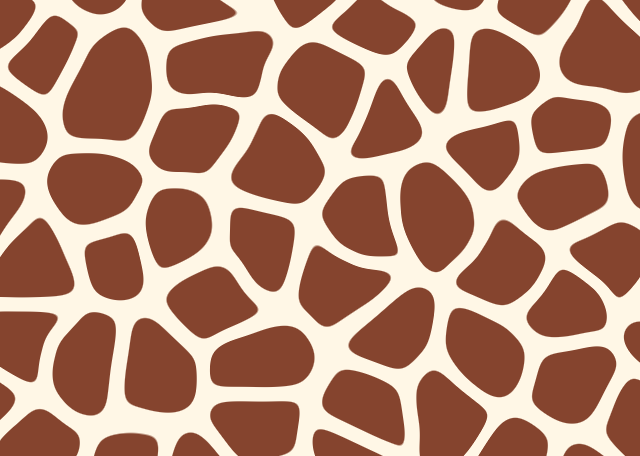
Give the GLSL for this pattern, as a WebGL 2 fragment shader.

```glsl
#version 300 es
precision highp float;
// Giraffe hide: rounded brown patches separated by cream channels.
// Jittered Voronoi cells on a gently warped plane; a smooth minimum of the
// distances to the cell borders rounds the corners of every patch.

#define CELLS 5.35        // cells per canvas height
#define JITTER 0.72       // irregularity of the cell centres
#define HALF_GAP 0.083    // half the channel width, in cells
#define SHARPNESS 14.0    // higher gives tighter corners
#define WARP 0.20         // waviness of the sides, in cells
#define WARP_FREQ 1.5     // waves per cell
#define TILT 0.45         // rotation of the lattice, in radians
#define BROWN vec3(0.522, 0.267, 0.180)
#define CREAM vec3(1.0, 0.968, 0.900)

uniform vec2 u_resolution;
out vec4 fragColor;

vec2 hash22(vec2 p) {
    vec3 q = fract(p.xyx * vec3(0.1031, 0.1030, 0.0973));
    q += dot(q, q.yzx + 33.33);
    return fract((q.xx + q.yz) * q.zy);
}

// Smooth two-channel value noise, centred on zero
vec2 noise2(vec2 p) {
    vec2 i = floor(p), f = fract(p);
    vec2 u = f * f * f * (f * (f * 6.0 - 15.0) + 10.0);
    vec2 low = mix(hash22(i), hash22(i + vec2(1, 0)), u.x);
    vec2 high = mix(hash22(i + vec2(0, 1)), hash22(i + vec2(1, 1)), u.x);
    return mix(low, high, u.y) - 0.5;
}

vec2 cellCentre(vec2 cell) {
    return cell + 0.5 + JITTER * (hash22(cell + 57.0) - 0.5);
}

// Smoothed distance from p to the border of its own cell
float borderDistance(vec2 p) {
    // Find the nearest centre
    vec2 base = floor(p), homeCell = base, toHome = vec2(0);
    float nearest = 1e5;
    for (int y = -2; y <= 2; y++)
    for (int x = -2; x <= 2; x++) {
        vec2 cell = base + vec2(x, y);
        vec2 toCentre = cellCentre(cell) - p;
        float d = dot(toCentre, toCentre);
        if (d < nearest) {
            nearest = d;
            homeCell = cell;
            toHome = toCentre;
        }
    }
    // Blend the distances to the bisectors with all neighbours
    float sum = 0.0;
    for (int y = -2; y <= 2; y++)
    for (int x = -2; x <= 2; x++) {
        if (x == 0 && y == 0) continue;
        vec2 toOther = cellCentre(homeCell + vec2(x, y)) - p;
        float d = dot(0.5 * (toHome + toOther), normalize(toOther - toHome));
        sum += exp(-SHARPNESS * d);
    }
    return -log(sum) / SHARPNESS;
}

void main() {
    vec2 p = gl_FragCoord.xy / u_resolution.y * CELLS;
    float pixel = CELLS / u_resolution.y;

    // Tilt the lattice and bend its straight sides
    float c = cos(TILT), s = sin(TILT);
    p = mat2(c, s, -s, c) * p + 20.0;
    p += WARP * noise2(p * WARP_FREQ);

    // Antialiased patch
    float inside = borderDistance(p) - HALF_GAP;
    float patchMask = clamp(inside / pixel + 0.5, 0.0, 1.0);
    fragColor = vec4(mix(CREAM, BROWN, patchMask), 1.0);
}
```
